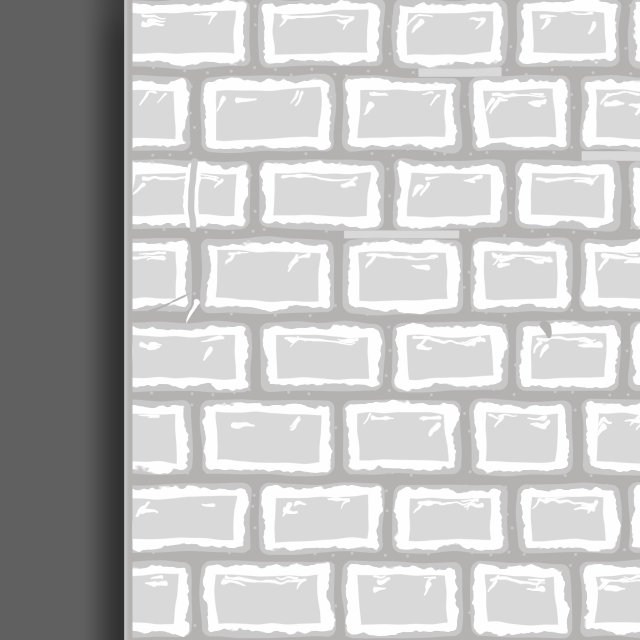
This texture is drawn by a WebGL 1 fragment shader. Its source:

```glsl
precision highp float;
uniform vec2 u_resolution;

const vec3 MORTAR = vec3(0.705, 0.695, 0.695);
const vec3 RIM = vec3(0.79, 0.785, 0.785);
const vec3 PANEL = vec3(0.852);
const vec3 WHITE = vec3(0.995);
const vec3 BACKDROP = vec3(0.375);
const vec3 SHADOW = vec3(0.19);

float hash(vec2 p) {
  vec3 q = fract(vec3(p.xyx) * 0.1031);
  q += dot(q, q.yzx + 33.33);
  return fract((q.x + q.y) * q.z);
}

float noise(vec2 p) {
  vec2 i = floor(p), f = fract(p);
  f = f * f * (3.0 - 2.0 * f);
  return mix(mix(hash(i), hash(i + vec2(1.0, 0.0)), f.x),
             mix(hash(i + vec2(0.0, 1.0)), hash(i + 1.0), f.x), f.y);
}

float fill(float d, float aa) { return 1.0 - smoothstep(-aa, aa, d); }

float box(vec2 p, vec2 halfSize, float radius) {
  vec2 q = abs(p) - halfSize + radius;
  return length(max(q, 0.0)) + min(max(q.x, q.y), 0.0) - radius;
}

// Tapered brush stroke from a to b
float stroke(vec2 p, vec2 a, vec2 b, float width) {
  vec2 ab = b - a;
  float t = clamp(dot(p - a, ab) / dot(ab, ab), 0.0, 1.0);
  return length(p - a - ab * t) - width * (1.0 - 0.6 * t);
}

// Upright joints: start, spacing and narrowing towards the right
float jointX(float k, vec3 s) { return s.x + k * (s.y - k * s.z); }

float brickIndex(float x, vec3 s) {
  return floor((s.y - sqrt(s.y * s.y - 4.0 * s.z * (x - s.x))) / (2.0 * s.z));
}

float jointY(float k) { return 0.917 + 1.0115 * k - 0.019 * cos(3.14159 * k); }

// Scribbled highlights near the upper corners of a panel
float scribbles(vec2 p, vec2 halfSize, vec2 id, float aa) {
  float ink = 0.0;
  vec2 q = p + 0.045 * (vec2(noise(p * 9.0 + id * 7.0), noise(p * 11.0 + id * 5.0)) - 0.5);
  for (int i = 0; i < 6; i++) {
    vec2 seed = id * 9.0 + float(i) * vec2(3.7, 1.9) + 50.0;
    float h = hash(seed), g = hash(seed + 17.0), m = hash(seed + 31.0);
    float side = mod(float(i), 2.0) * 2.0 - 1.0;
    vec2 a = halfSize * vec2(side * (0.45 + 0.4 * h), -0.9 + 0.55 * g * g);
    vec2 reach = m > 0.65 ? vec2(-0.09, 0.12) : vec2(-side * (0.1 + 0.25 * m), 0.06 * (h - 0.5));
    ink = max(ink, fill(stroke(q, a, a + reach, 0.016 + 0.019 * g), aa) * step(0.2, h));
  }
  float top = -halfSize.y * 0.83;
  float sweep = stroke(q, vec2(-halfSize.x * 0.8, top), vec2(halfSize.x * 0.7, top + 0.03), 0.022);
  return max(ink, fill(sweep, aa) * step(0.58, hash(id + 70.0)));
}

vec3 wall(vec2 p, float aa) {
  // Brick cell, with every other course shifted
  vec2 w = p + 0.05 * (vec2(noise(p * 2.3), noise(p * 2.1 + 40.0)) - 0.5);
  float row = floor((w.y - 0.917) / 1.0115);
  vec3 spacing = mod(row, 2.0) > 0.5 ? vec3(3.1875, 1.729, 0.0625) : vec3(2.448, 1.896, 0.104);
  float column = brickIndex(w.x, spacing);
  vec2 id = vec2(column, row) + 11.0;
  vec2 low = vec2(jointX(column, spacing), jointY(row));
  vec2 high = vec2(jointX(column + 1.0, spacing), jointY(row + 1.0));
  vec2 halfSize = 0.5 * (high - low);
  vec2 q = w - 0.5 * (low + high);

  // Mortar, with pale patches and specks
  float pale = min(box(p - vec2(5.75, 0.9), vec2(0.52, 0.06), 0.01),
               min(box(p - vec2(7.67, 1.95), vec2(0.4, 0.06), 0.01),
                   box(p - vec2(5.02, 2.93), vec2(0.72, 0.05), 0.01)));
  vec3 color = mix(MORTAR, PANEL, fill(pale, aa));
  vec2 cell = floor(p * 4.0);
  vec2 speck = (cell + 0.2 + 0.6 * vec2(hash(cell), hash(cell + 9.0))) / 4.0;
  color = mix(color, PANEL, 0.6 * fill(length(p - speck) - 0.018, aa));

  // Rim and ragged white face
  float d = box(q, halfSize, 0.17);
  float edge = d + 0.04 + 0.035 * noise(p * 3.0 + id);
  float ragged = 0.075 * noise(p * 3.5 + 20.0) + 0.05 * noise(p * 11.0) + 0.025 * noise(p * vec2(20.0, 28.0));
  color = mix(color, RIM, fill(edge, aa));
  color = mix(color, WHITE, fill(edge + ragged - 0.015, aa));

  // Skewed inner panel
  vec2 tilt = vec2(hash(id), hash(id + 5.0)) - 0.5;
  vec2 inner = halfSize - vec2(0.25, 0.225);
  vec2 s = q + q.yx * tilt * vec2(0.16, 0.06);
  s += 0.025 * (vec2(noise(p * 5.0), noise(p * 5.0 + 30.0)) - 0.5);
  float face = box(s, inner, 0.01);
  color = mix(color, PANEL, fill(face, aa));
  color = mix(color, WHITE, scribbles(q, inner, id, aa) * fill(face, aa));

  // Cracks and chips
  float wave = 0.07 * (noise(vec2(p.y * 5.0, 3.0)) - 0.5);
  vec2 c = p + vec2(wave, 0.0);
  float split = box(c - vec2(2.42, 2.44), vec2(0.13, 0.44), 0.08) + ragged * 0.5;
  color = mix(color, WHITE, fill(split, aa));
  color = mix(color, RIM, fill(box(c - vec2(2.42, 2.44), vec2(0.04, 0.46), 0.03), aa));
  float crack = stroke(c, vec2(1.7, 3.98), vec2(2.46, 3.62), 0.06) + ragged * 0.3;
  color = mix(color, MORTAR, fill(crack, aa));
  color = mix(color, WHITE, fill(stroke(c, vec2(2.44, 3.78), vec2(2.34, 4.05), 0.07) + ragged * 0.4, aa));
  return mix(color, MORTAR, fill(stroke(c, vec2(6.82, 4.08), vec2(6.83, 4.2), 0.07), aa));
}

void main() {
  vec2 p = gl_FragCoord.xy / u_resolution * 8.0;
  p.y = 8.0 - p.y;
  float aa = 6.0 / u_resolution.y;

  // Dark side with the shadow of the wall, then its bevelled edge
  float shade = smoothstep(0.98, 1.55, p.x) * mix(0.75, 1.0, smoothstep(0.0, 0.6, p.y));
  vec3 color = mix(BACKDROP, SHADOW, shade);
  vec3 bevel = mix(RIM, MORTAR, smoothstep(1.55, 1.62, p.x));
  color = mix(color, bevel, fill(1.552 - p.x, aa));
  color = mix(color, wall(p, aa), fill(1.656 - p.x, aa));
  gl_FragColor = vec4(color, 1.0);
}
```
